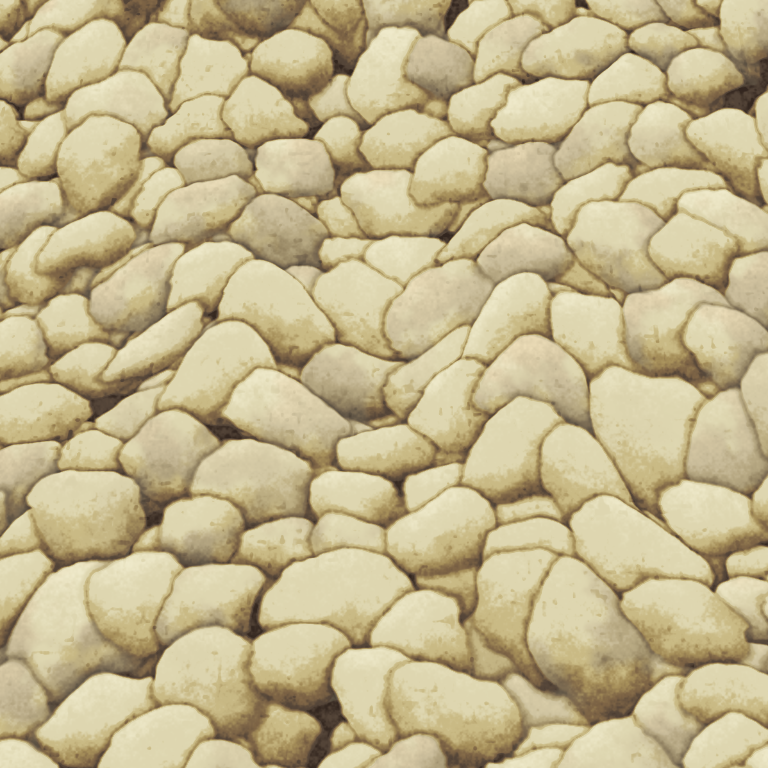
Write a Shadertoy shader that draws this texture.

```glsl
float hash(vec2 p) {
    vec3 q = fract(p.xyx * 0.1031);
    q += dot(q, q.yzx + 33.33);
    return fract((q.x + q.y) * q.z);
}

float noise(vec2 p) {
    vec2 i = floor(p), f = fract(p);
    f = f * f * (3.0 - 2.0 * f);
    return mix(mix(hash(i), hash(i + vec2(1, 0)), f.x),
               mix(hash(i + vec2(0, 1)), hash(i + vec2(1, 1)), f.x), f.y);
}

float fbm(vec2 p) {
    float sum = 0.0, amp = 0.5;
    for (int i = 0; i < 4; i++) {
        sum += amp * noise(p);
        p = mat2(1.6, 1.2, -1.2, 1.6) * p + 7.3;
        amp *= 0.5;
    }
    return sum;
}

// Rounded polygon: xy = outward slope, z = signed distance
vec3 pebble(vec2 q, vec2 id) {
    float size = mix(0.82, 1.18, hash(id + 41.0));
    float total = 0.0;
    vec2 slope = vec2(0);
    for (int k = 0; k < 7; k++) {
        vec2 seed = id + float(k) * vec2(17.0, 5.0);
        float angle = 6.2832 * (float(k) + 0.6 * hash(seed + 3.0)) / 7.0;
        vec2 dir = vec2(cos(angle), sin(angle));
        float reach = size * mix(0.48, 0.74, hash(seed + 11.0));
        float weight = exp(9.0 * (dot(q, dir) - reach));
        slope += dir * weight;
        total += weight;
    }
    return vec3(slope / total, log(total) / 9.0);
}

// Ramp from deep shade to sunlit cream
vec3 stoneColor(float tone) {
    vec3 c = mix(vec3(0.20, 0.15, 0.12), vec3(0.33, 0.27, 0.22), smoothstep(0.0, 0.18, tone));
    c = mix(c, vec3(0.49, 0.39, 0.27), smoothstep(0.18, 0.36, tone));
    c = mix(c, vec3(0.65, 0.56, 0.35), smoothstep(0.34, 0.54, tone));
    c = mix(c, vec3(0.79, 0.73, 0.52), smoothstep(0.50, 0.69, tone));
    c = mix(c, vec3(0.87, 0.84, 0.69), smoothstep(0.71, 0.88, tone));
    return mix(c, vec3(0.94, 0.92, 0.80), smoothstep(0.93, 1.3, tone));
}

void mainImage(out vec4 fragColor, in vec2 fragCoord) {
    vec2 uv = fragCoord / iResolution.y;

    // Ground plane: stones shrink towards the top, rows wander
    float depth = 1.0 - 0.3 * uv.y;
    vec2 p = vec2((uv.x - 0.5) / depth * 7.8, -log(depth) / 0.3 * 10.0) + 40.0;
    vec2 grainAt = p * vec2(1.0, 0.78);
    p.y += 1.3 * noise(p * vec2(0.55, 0.3));
    p += 0.16 * (vec2(noise(p * 2.3), noise(p * 2.3 + 50.0)) - 0.5);
    p += 0.05 * (vec2(noise(p * 8.0), noise(p * 8.0 + 50.0)) - 0.5);

    float soft = max(0.028, 10.0 / iResolution.y);
    vec3 light = normalize(vec3(-0.25, 0.75, 0.62));
    float tone = 0.15, greyness = 0.0;

    // A buried layer, then a top layer; rows from back to front
    for (int layer = 0; layer < 2; layer++) {
        float top = float(layer);
        vec2 g = p + (1.0 - top) * vec2(100.3, 70.5);
        for (int j = 2; j >= -2; j--) {
            float row = floor(g.y) + float(j);
            float shift = 0.5 * mod(row, 2.0);
            for (int i = -2; i <= 2; i++) {
                vec2 id = vec2(floor(g.x - shift) + float(i), row);
                vec2 jitter = vec2(hash(id + 7.0), hash(id + 23.0)) - 0.5;
                vec2 q = g - id - vec2(0.5 + shift, 0.5) - vec2(0.6, 0.75) * jitter;
                float turn = 2.2 * (hash(id + 31.0) - 0.5);
                mat2 spin = mat2(cos(turn), -sin(turn), sin(turn), cos(turn));
                vec2 stretch = vec2(0.92, 1.08);
                q.y *= 0.88;
                vec3 stone = pebble(spin * q * stretch, id);

                // Contact shade on the stones behind
                tone *= mix(0.42, 1.0, smoothstep(-0.03, 0.11, stone.z));
                if (stone.z > soft) continue;

                // Lit dome with uneven facets
                vec2 slope = (stone.xy * stretch) * spin;
                slope *= mix(1.05, 0.36, smoothstep(0.0, 0.28, -stone.z));
                vec2 bumpAt = q * 3.0 + id * 9.0;
                slope += 0.5 * (vec2(fbm(bumpAt), fbm(bumpAt + 60.0)) - 0.47);
                float diffuse = dot(normalize(vec3(slope, 1.0)), light);
                float lit = 0.40 + 0.72 * diffuse + 0.2 * (hash(id + 13.0) - 0.55);
                lit *= mix(0.9, 1.0, top);

                float cover = smoothstep(soft, -soft, stone.z);
                tone = mix(tone, lit, cover);
                greyness = mix(greyness, hash(id + 61.0), cover);
            }
        }
    }

    // Mottling, pits and fine grain
    tone += 0.15 * (fbm(grainAt * 6.0) - 0.47);
    tone -= 0.18 * smoothstep(0.7, 0.95, noise(grainAt * 15.0)) * noise(grainAt * 3.0 + 20.0);
    tone += 0.10 * (noise(uv * 240.0) - 0.5) + 0.05 * (noise(uv * 430.0) - 0.5);

    vec3 color = stoneColor(tone);
    float grey = smoothstep(0.4, 0.9, greyness) * smoothstep(0.35, 0.6, fbm(grainAt * 2.0 + 90.0));
    color = mix(color, vec3(0.71, 0.65, 0.53) * (0.42 + 0.72 * tone), 0.7 * grey);
    fragColor = vec4(clamp(color, 0.0, 1.0), 1.0);
}
```
